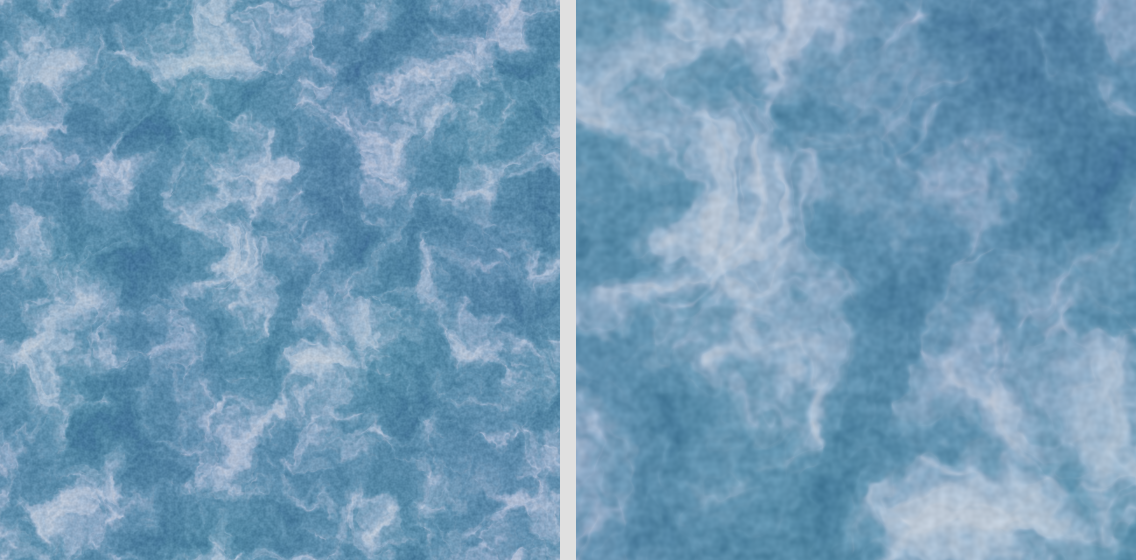
Left: the whole. Right: its middle third, enlarged.
A WebGL 1 fragment shader for this texture:

```glsl
precision highp float;
// Seamless mottled blue water-marble: deep pools, pale lavender foam, soft crests and fine grain.
uniform vec2 u_resolution;

#define PATCH_REPEATS 6.0
#define VEIN_REPEATS 9.0
#define CREST_REPEATS 13.0
#define GRAIN_REPEATS 120.0
#define WARP 0.06
#define PATCH_WEIGHT 0.81
#define VEIN_WEIGHT 0.38
#define CREST_STRENGTH 0.5
#define GRAIN_STRENGTH 0.06
#define HUE_DRIFT 0.02

const vec3 INDIGO = vec3(0.27, 0.46, 0.61);
const vec3 DEEP = vec3(0.29, 0.49, 0.62);
const vec3 POOL = vec3(0.33, 0.53, 0.65);
const vec3 WATER = vec3(0.38, 0.57, 0.69);
const vec3 SHALLOW = vec3(0.45, 0.61, 0.72);
const vec3 HAZE = vec3(0.54, 0.66, 0.77);
const vec3 FOAM = vec3(0.65, 0.73, 0.82);
const vec3 CREST = vec3(0.74, 0.78, 0.84);

float hash(vec2 cell, float seed) {
  vec3 q = fract(vec3(cell.xyx + seed * 17.3) * 0.1031);
  q += dot(q, q.yzx + 33.33);
  return fract((q.x + q.y) * q.z);
}

// Dot product of a random unit gradient with the offset from its lattice point
float corner(vec2 cell, vec2 offset, float period, float seed) {
  cell -= period * floor((cell + 0.5) / period);
  float angle = 6.28319 * hash(cell, seed);
  return dot(vec2(cos(angle), sin(angle)), offset);
}

// Gradient noise that wraps after a whole number of cells
float noise(vec2 p, float period, float seed) {
  p *= period;
  vec2 cell = floor(p);
  vec2 f = p - cell;
  vec2 w = f * f * f * (f * (f * 6.0 - 15.0) + 10.0);
  vec2 e = vec2(1.0, 0.0);
  float low = mix(corner(cell, f, period, seed),
                  corner(cell + e.xy, f - e.xy, period, seed), w.x);
  float high = mix(corner(cell + e.yx, f - e.yx, period, seed),
                   corner(cell + e.xx, f - e.xx, period, seed), w.x);
  return mix(low, high, w.y);
}

float fbm(vec2 p, float period, float seed) {
  float sum = 0.0;
  float amplitude = 1.0;
  for (int i = 0; i < 5; i++) {
    sum += amplitude * noise(p, period, seed + float(i));
    amplitude *= 0.58;
    period *= 2.0;
  }
  return sum;
}

// Ridged layers: bright lines where the noise crosses zero
float veins(vec2 p, float period, float seed) {
  float sum = 0.0;
  float amplitude = 0.57;
  for (int i = 0; i < 3; i++) {
    float ridge = max(1.0 - abs(noise(p, period, seed + float(i))) / 0.35, 0.0);
    sum += amplitude * ridge * ridge;
    amplitude *= 0.5;
    period *= 2.0;
  }
  return sum;
}

float ramp(float a, float b, float x) {
  return clamp((x - a) / (b - a), 0.0, 1.0);
}

// Tone is roughly a standard normal value; the stops set the colour shares
vec3 waterColour(float tone) {
  vec3 c = mix(INDIGO, DEEP, ramp(-2.6, -1.75, tone));
  c = mix(c, POOL, ramp(-1.75, -0.9, tone));
  c = mix(c, WATER, ramp(-0.9, -0.2, tone));
  c = mix(c, SHALLOW, ramp(-0.2, 0.36, tone));
  c = mix(c, HAZE, ramp(0.36, 0.92, tone));
  c = mix(c, FOAM, ramp(0.92, 1.65, tone));
  return mix(c, CREST, ramp(1.65, 2.9, tone));
}

void main() {
  vec2 uv = gl_FragCoord.xy / u_resolution;

  // Curl the outlines with a wrapping offset
  vec2 p = uv + WARP * vec2(fbm(uv, 8.0, 11.0), fbm(uv, 8.0, 23.0));

  // Broad patches and branching veins
  float patches = fbm(p, PATCH_REPEATS, 37.0) / 0.265;
  float branching = (veins(p, VEIN_REPEATS, 51.0) - 0.35) / 0.19;
  float tone = PATCH_WEIGHT * patches + VEIN_WEIGHT * branching;

  // Soft crests, only along the paler water
  float line = abs(noise(p, CREST_REPEATS, 67.0));
  float crest = 1.0 - smoothstep(0.0, 0.12, line);
  tone += CREST_STRENGTH * crest * smoothstep(-0.3, 1.0, tone);

  // Slow drift between teal and violet, then fine grain
  vec3 colour = waterColour(tone);
  colour += HUE_DRIFT * noise(uv, 4.0, 79.0) * vec3(0.8, -0.8, 0.3);
  float grain = noise(uv, GRAIN_REPEATS, 83.0) + 0.7 * noise(uv, GRAIN_REPEATS * 2.0, 89.0);
  colour += GRAIN_STRENGTH * grain;

  gl_FragColor = vec4(clamp(colour, 0.0, 1.0), 1.0);
}
```
